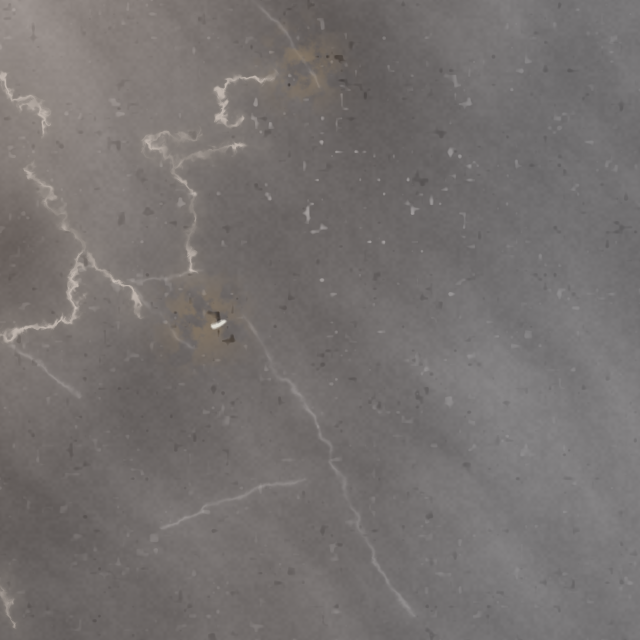
A WebGL 2 fragment shader for this texture:

```glsl
#version 300 es
precision highp float;
// Grey slate-like stone: broad soft tonal clouds and diagonal streaks,
// crossed by jagged pale veins (noise-warped segments), faint hairlines,
// rusty stains, irregular mineral flecks and a fine soft grain.

uniform vec2 u_resolution;
out vec4 fragColor;

const vec3 STONE = vec3(0.449, 0.429, 0.423);
const vec3 COOL_SHIFT = vec3(-0.010, 0.003, 0.013);
const vec3 WARM_SHIFT = vec3(0.014, 0.002, -0.008);
const vec3 VEIN = vec3(0.76, 0.72, 0.69);
const vec3 HALO = vec3(0.56, 0.53, 0.50);
const vec3 RUST = vec3(0.55, 0.48, 0.39);
const vec3 CHIP = vec3(0.86, 0.85, 0.82);
const vec2 STREAK_DIR = vec2(0.64, -0.77);
const float STREAK_AMOUNT = 0.085;
const float CLOUD_AMOUNT = 0.085;
const float GRAIN_AMOUNT = 0.042;
const float VEIN_WIDTH = 0.0048;
const float HAIR_WIDTH = 0.0034;
const float FLECK_FREQ = 135.0;

// Broad tonal clouds: centre, radius, brightness change
const vec4 CLOUDS[12] = vec4[12](
  vec4(0.90, 0.24, 0.33, 0.056), vec4(0.76, 1.01, 0.10, 0.070),
  vec4(0.05, 1.00, 0.25, 0.105), vec4(0.13, 0.70, 0.13, 0.050),
  vec4(0.44, 0.66, 0.19, -0.046), vec4(0.56, 0.94, 0.12, -0.055),
  vec4(0.22, 0.39, 0.13, -0.040), vec4(0.02, 0.20, 0.13, -0.040),
  vec4(0.60, 0.32, 0.09, -0.038), vec4(0.01, 0.63, 0.08, -0.060),
  vec4(0.08, 0.45, 0.09, 0.040), vec4(0.93, 0.78, 0.18, 0.020));

// Segments: start, end
const vec4 VEINS[12] = vec4[12](
  vec4(0.42, 0.885, 0.33, 0.855), vec4(0.33, 0.855, 0.36, 0.81),
  vec4(0.31, 0.79, 0.235, 0.775), vec4(0.38, 0.775, 0.28, 0.75),
  vec4(0.28, 0.75, 0.31, 0.58), vec4(0.01, 0.88, 0.07, 0.80),
  vec4(0.04, 0.75, 0.125, 0.61), vec4(0.125, 0.61, 0.125, 0.51),
  vec4(0.125, 0.51, 0.0, 0.475), vec4(0.0, 0.09, 0.015, 0.02),
  vec4(0.235, 0.775, 0.28, 0.75), vec4(0.14, 0.60, 0.22, 0.52));
const vec4 HAIRS[8] = vec4[8](
  vec4(0.40, 1.0, 0.50, 0.86), vec4(0.20, 0.54, 0.30, 0.46),
  vec4(0.38, 0.51, 0.42, 0.43), vec4(0.42, 0.43, 0.51, 0.31),
  vec4(0.51, 0.31, 0.64, 0.03), vec4(0.26, 0.18, 0.48, 0.25),
  vec4(0.02, 0.47, 0.13, 0.39), vec4(0.20, 0.55, 0.31, 0.57));

float hash(vec2 p) {
  return fract(sin(dot(p, vec2(127.1, 311.7))) * 43758.5453);
}
float noise(vec2 p) {
  vec2 i = floor(p), f = fract(p);
  f = f * f * (3.0 - 2.0 * f);
  return mix(mix(hash(i), hash(i + vec2(1, 0)), f.x),
             mix(hash(i + vec2(0, 1)), hash(i + vec2(1, 1)), f.x), f.y);
}
float fbm(vec2 p) {
  float sum = 0.0, gain = 0.53;
  for (int i = 0; i < 4; i++) {
    sum += gain * noise(p);
    p = mat2(1.6, 1.2, -1.2, 1.6) * p + 7.3;
    gain *= 0.5;
  }
  return sum;
}
vec2 warp(vec2 p, float freq, float amount) {
  return p + amount * (vec2(fbm(p * freq), fbm(p * freq + 31.7)) - 0.5);
}
float glow(vec2 p, vec2 centre, float radius) {
  vec2 d = (p - centre) / radius;
  return exp(-dot(d, d));
}
float segment(vec2 p, vec4 s) {
  vec2 pa = p - s.xy, ba = s.zw - s.xy;
  return length(pa - ba * clamp(dot(pa, ba) / dot(ba, ba), 0.0, 1.0));
}
// Sparse irregular flecks where fine and coarse noise both peak
float flecks(vec2 p) {
  return smoothstep(0.52, 0.85, noise(p * FLECK_FREQ) * noise(p * FLECK_FREQ * 0.37));
}

void main() {
  vec2 p = gl_FragCoord.xy / u_resolution;
  // Clouds, streaks and grain
  vec2 soft = warp(p, 4.0, 0.12);
  float tone = CLOUD_AMOUNT * (fbm(p * 5.0) - 0.5);
  for (int i = 0; i < 12; i++) tone += CLOUDS[i].w * glow(soft, CLOUDS[i].xy, CLOUDS[i].z);
  vec2 q = vec2(dot(soft, STREAK_DIR), dot(soft, vec2(-STREAK_DIR.y, STREAK_DIR.x)));
  tone += STREAK_AMOUNT * (fbm(q * vec2(2.5, 15.0)) - 0.5);
  tone += GRAIN_AMOUNT * (0.6 * noise(p * 190.0) + 0.4 * noise(p * 85.0) - 0.5);
  float warmth = 1.0 - smoothstep(0.1, 0.65, soft.x + 0.6 * (1.0 - soft.y));
  float coolness = smoothstep(0.5, 0.9, soft.x + 0.1 * (1.0 - soft.y));
  vec3 color = STONE + tone + WARM_SHIFT * warmth + COOL_SHIFT * coolness;

  // Rusty stains around the vein junctions
  float stain = glow(p, vec2(0.315, 0.50), 0.06) + glow(p, vec2(0.47, 0.895), 0.055);
  color = mix(color, RUST, 0.7 * min(stain, 1.0) * smoothstep(0.35, 0.65, fbm(p * 48.0)));

  // Hairlines and jagged veins
  vec2 hairPoint = warp(warp(p, 9.0, 0.04), 50.0, 0.014);
  vec2 veinPoint = warp(warp(p, 26.0, 0.058), 70.0, 0.020);
  float hair = 1.0, vein = 1.0;
  for (int i = 0; i < 8; i++) hair = min(hair, segment(hairPoint, HAIRS[i]));
  for (int i = 0; i < 12; i++) vein = min(vein, segment(veinPoint, VEINS[i]));
  float patchy = smoothstep(0.2, 0.75, 0.5 * noise(p * 70.0) + 0.5 * noise(p * 22.0 + 4.0));
  color += 0.085 * mix(0.2, 1.0, patchy) * exp(-pow(hair / HAIR_WIDTH, 2.0));
  color += 0.018 * exp(-hair / 0.012);
  color = mix(color, HALO, 0.55 * exp(-vein / 0.018));
  color = mix(color, VEIN, exp(-pow(vein / VEIN_WIDTH, 2.0)) * mix(0.2, 0.95, patchy));

  // Pale flecks, dark pits and one bright chip
  color += 0.17 * flecks(p) * (0.35 + glow(p, vec2(0.55, 0.70), 0.22));
  color -= 0.20 * flecks(p + 0.37) * (0.3 + min(stain, 1.0));
  float chip = segment(warp(p, 60.0, 0.01), vec4(0.333, 0.491, 0.350, 0.497));
  color = mix(color, CHIP, smoothstep(0.0065, 0.001, chip));
  fragColor = vec4(color, 1.0);
}
```
